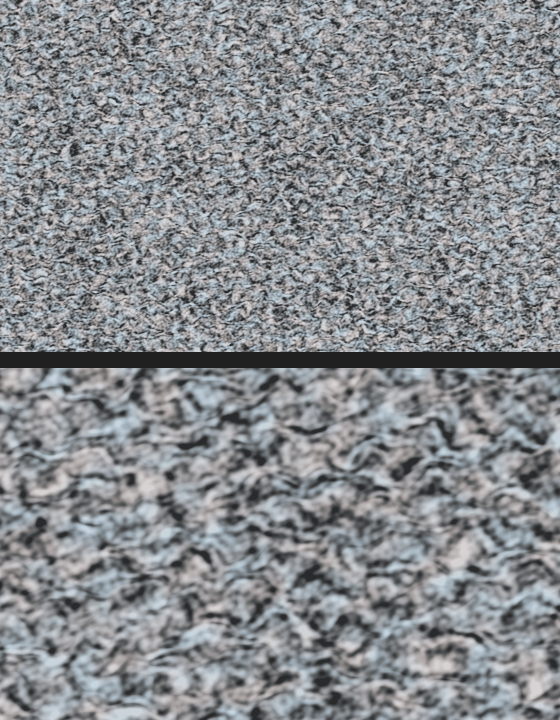
Top, the full canvas; bottom, a detail of the centre.
Reproduce this texture procedurally as a WebGL 1 fragment shader.

```glsl
precision highp float;

uniform vec2 u_resolution;

// Mineral colours, dark mica to pale feldspar
const vec3 MICA      = vec3(0.16, 0.165, 0.17);
const vec3 SMOKE     = vec3(0.28, 0.29, 0.30);
const vec3 SLATE     = vec3(0.39, 0.40, 0.41);
const vec3 ASH       = vec3(0.50, 0.51, 0.52);
const vec3 SILVER    = vec3(0.61, 0.62, 0.64);
const vec3 FELDSPAR  = vec3(0.71, 0.73, 0.75);
const vec3 QUARTZ    = vec3(0.81, 0.83, 0.85);
const vec3 WARM_TINT = vec3(0.022, -0.004, -0.016);

// Cells per canvas height (across, up)
const vec2 CLOUD_FREQ = vec2(5.0, 8.0);
const vec2 GRAIN_FREQ = vec2(35.0, 52.0);
const vec2 FLAKE_FREQ = vec2(50.0, 105.0);
const vec2 SEAM_FREQ  = vec2(33.0, 66.0);
const vec2 GRIT_FREQ  = vec2(118.0, 150.0);
const vec2 TINT_FREQ  = vec2(24.0, 34.0);
const vec2 WARP_FREQ  = vec2(30.0, 38.0);

// Layer weights, squares sum to about one
const float CLOUD_WEIGHT = 0.14;
const float GRAIN_WEIGHT = 0.45;
const float FLAKE_WEIGHT = 0.64;
const float SEAM_WEIGHT  = 0.40;
const float GRIT_WEIGHT  = 0.46;

const float FLAKE_TILT = -0.10;
const float GRAIN_TILT = 0.24;
const float SEAM_TILT  = 0.13;
const float GRIT_TILT  = 0.41;
const float WARP_SIZE  = 0.0035;
const float NOISE_DEVIATION = 0.216;
const float TAU = 6.2831853;

float hash(vec2 cell) {
  vec3 q = fract(cell.xyx * vec3(0.1031, 0.1030, 0.0973));
  q += dot(q, q.yzx + 33.33);
  return fract((q.x + q.y) * q.z);
}

float corner(vec2 cell, vec2 offset) {
  float angle = TAU * hash(cell);
  return dot(vec2(cos(angle), sin(angle)), offset);
}

// Gradient noise scaled to unit deviation
float noise(vec2 p) {
  vec2 i = floor(p);
  vec2 f = p - i;
  vec2 u = f * f * f * (f * (f * 6.0 - 15.0) + 10.0);
  vec2 e = vec2(1.0, 0.0);
  float low  = mix(corner(i, f), corner(i + e, f - e), u.x);
  float high = mix(corner(i + e.yx, f - e.yx), corner(i + e.xx, f - e.xx), u.x);
  return mix(low, high, u.y) / NOISE_DEVIATION;
}

// One tilted, stretched layer of noise
float layer(vec2 p, vec2 freq, float tilt, float seed) {
  float c = cos(tilt);
  float s = sin(tilt);
  vec2 turned = vec2(c * p.x + s * p.y, c * p.y - s * p.x);
  return noise(turned * freq + seed * vec2(37.3, 61.7) + 200.0);
}

float ramp(float low, float high, float x) {
  return clamp((x - low) / (high - low), 0.0, 1.0);
}

// Tone steps placed at the quantiles of a normal distribution
vec3 mineral(float z) {
  vec3 c = mix(MICA, SMOKE, ramp(-2.17, -1.51, z));
  c = mix(c, SLATE, ramp(-1.51, -0.95, z));
  c = mix(c, ASH, ramp(-0.95, -0.40, z));
  c = mix(c, SILVER, ramp(-0.40, 0.24, z));
  c = mix(c, FELDSPAR, ramp(0.24, 1.13, z));
  return mix(c, QUARTZ, ramp(1.13, 2.30, z));
}

void main() {
  vec2 p = gl_FragCoord.xy / u_resolution.y;

  // Ragged outlines
  vec2 warp = vec2(layer(p, WARP_FREQ, 0.3, 1.0), layer(p, WARP_FREQ, 0.6, 2.0));
  vec2 q = p + WARP_SIZE * warp;

  // Dark seams lie where the folded noise crosses zero
  float seam = (abs(layer(q, SEAM_FREQ, SEAM_TILT, 3.0)) - 0.8) / 0.6;

  float z = CLOUD_WEIGHT * layer(p, CLOUD_FREQ, 0.1, 4.0)
          + GRAIN_WEIGHT * layer(q, GRAIN_FREQ, GRAIN_TILT, 5.0)
          + FLAKE_WEIGHT * layer(q, FLAKE_FREQ, FLAKE_TILT, 6.0)
          + SEAM_WEIGHT * seam
          + GRIT_WEIGHT * layer(p, GRIT_FREQ, GRIT_TILT, 7.0);

  // Faint pink and blue tints, strongest in the pale grains
  vec3 color = mineral(z);
  float warmth = clamp(layer(q, TINT_FREQ, 0.2, 8.0), -1.5, 1.5);
  color += WARM_TINT * warmth * smoothstep(0.25, 0.70, color.g);

  gl_FragColor = vec4(color, 1.0);
}
```
